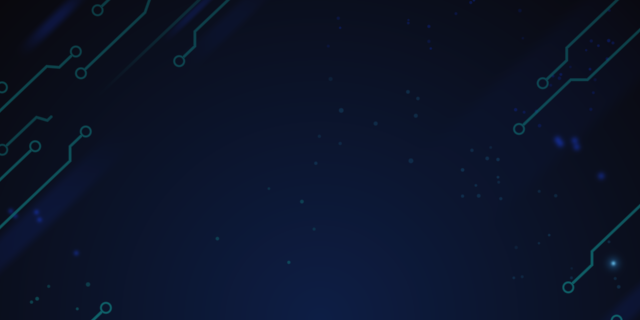
This background is drawn by a Shadertoy shader. Its source:

```glsl
const vec3 HORIZON = vec3(0.053, 0.118, 0.272);
const vec3 NIGHT = vec3(0.035, 0.032, 0.050);
const vec3 TEAL = vec3(0.06, 0.44, 0.46);
const vec3 BLUE = vec3(0.05, 0.15, 0.60);
const vec3 STEEL = vec3(0.08, 0.30, 0.44);
const vec2 DIAGONAL = vec2(1.0, 0.95);

float hash(vec2 p) {
    return fract(sin(dot(p, vec2(127.1, 311.7))) * 43758.5453);
}

float fill(float dist, float aa) {
    return 1.0 - smoothstep(-aa, aa, dist);
}

float segment(vec2 p, vec2 a, vec2 b) {
    vec2 ab = b - a;
    float h = clamp(dot(p - a, ab) / max(dot(ab, ab), 1e-6), 0.0, 1.0);
    return length(p - a - ab * h);
}

// Ring, diagonal leg, short kink, then a diagonal tail
float trace(vec2 p, vec2 ring, float leg, vec2 kink, float tail, float aa) {
    vec2 b = ring + DIAGONAL * leg;
    vec2 c = b + kink;
    vec2 d = c + DIAGONAL * tail;
    float path = min(segment(p, ring, b), min(segment(p, b, c), segment(p, c, d)));
    float r = length(p - ring);
    float wire = max(path - 0.0043, 0.016 - r);
    return fill(min(wire, abs(r - 0.0155) - 0.0031), aa);
}

// Straight band that fades out at both ends
float beam(vec2 p, vec2 a, vec2 b, float halfWidth, float soft) {
    vec2 ab = b - a;
    vec2 q = p - a;
    float h = dot(q, ab) / dot(ab, ab);
    float side = abs(q.x * ab.y - q.y * ab.x) / length(ab);
    float ends = smoothstep(0.0, 0.45, h) * (1.0 - smoothstep(0.55, 1.0, h));
    return fill(side - halfWidth, soft) * ends;
}

float glow(vec2 p, vec2 center, float radius) {
    vec2 q = (p - center) / radius;
    return exp(-dot(q, q));
}

// Random discs inside a box, with varied size and strength
float scatter(vec2 p, vec2 center, vec2 size, int count, float radius, float seed, float aa) {
    float sum = 0.0;
    for (int i = 0; i < count; i++) {
        vec2 key = vec2(float(i), seed);
        vec2 offset = vec2(hash(key), hash(key + 17.3)) - 0.5;
        float r = radius * mix(0.65, 1.1, hash(key + 31.7));
        float disc = fill(length(p - center - offset * size) - r, aa);
        sum = max(sum, disc * mix(0.45, 1.0, hash(key + 47.9)));
    }
    return sum;
}

void mainImage(out vec4 fragColor, in vec2 fragCoord) {
    vec2 p = fragCoord / iResolution.y;
    p.x += 1.0 - 0.5 * iResolution.x / iResolution.y;
    float aa = 1.0 / iResolution.y;

    // Radial dusk rising from the bottom centre
    vec3 color = mix(HORIZON, NIGHT, min(length(p - vec2(1.0, 0.0)) / 1.414, 1.0));

    // Diagonal light bands
    float bands = 0.15 * beam(p, vec2(-0.25, -0.03), vec2(0.42, 0.60), 0.038, 0.02);
    bands += 0.28 * beam(p, vec2(0.05, 0.82), vec2(0.29, 1.05), 0.017, 0.015);
    bands += 0.22 * beam(p, vec2(0.50, 0.86), vec2(0.72, 1.07), 0.010, 0.008);
    bands += 0.08 * beam(p, vec2(0.56, 0.78), vec2(0.88, 1.08), 0.026, 0.015);
    bands += 0.05 * beam(p, vec2(1.35, 0.34), vec2(2.20, 1.15), 0.150, 0.03);
    bands += 0.14 * beam(p, vec2(1.82, -0.10), vec2(2.15, 0.21), 0.030, 0.02);
    color += BLUE * bands;

    // Scattered particles
    float blueDots = scatter(p, vec2(1.78, 0.79), vec2(0.34, 0.40), 22, 0.0050, 3.0, aa);
    blueDots = max(blueDots, scatter(p, vec2(1.27, 0.92), vec2(0.50, 0.16), 11, 0.0045, 8.0, aa));
    color = mix(color, BLUE, 0.45 * blueDots);
    float steelDots = scatter(p, vec2(1.15, 0.62), vec2(0.34, 0.28), 10, 0.0068, 5.0, aa);
    steelDots = max(steelDots, scatter(p, vec2(1.50, 0.46), vec2(0.15, 0.16), 10, 0.0060, 11.0, aa));
    steelDots = max(steelDots, scatter(p, vec2(1.76, 0.24), vec2(0.40, 0.36), 13, 0.0052, 14.0, aa));
    color = mix(color, STEEL, 0.50 * steelDots);
    float tealDots = scatter(p, vec2(0.19, 0.07), vec2(0.22, 0.09), 5, 0.0065, 20.0, aa);
    tealDots = max(tealDots, scatter(p, vec2(0.72, 0.22), vec2(0.55, 0.40), 5, 0.0052, 23.0, aa));
    color = mix(color, TEAL, 0.65 * tealDots);

    // Soft blue lights on both sides
    for (int i = 0; i < 5; i++) {
        vec2 key = vec2(float(i), 41.0);
        vec2 jitter = vec2(hash(key), hash(key + 9.1));
        color += BLUE * 0.40 * glow(p, vec2(0.03, 0.14) + jitter * vec2(0.21, 0.30), 0.009);
        color += BLUE * 0.45 * glow(p, vec2(1.74, 0.39) + jitter * vec2(0.14, 0.26), 0.012);
    }
    vec2 spark = vec2(1.917, 0.177);
    color += STEEL * 0.55 * glow(p, spark, 0.020) + vec3(0.25, 0.42, 0.45) * glow(p, spark, 0.007);

    // Circuit traces on the left
    vec2 none = vec2(0.0);
    float wires = trace(p, vec2(0.305, 0.968), 0.06, none, 0.0, aa);
    wires = max(wires, trace(p, vec2(0.253, 0.771), 0.20, vec2(0.016, 0.045), 0.02, aa));
    wires = max(wires, trace(p, vec2(0.237, 0.839), -0.052, vec2(-0.039, 0.003), -0.17, aa));
    wires = max(wires, trace(p, vec2(0.560, 0.809), 0.049, vec2(0.0, 0.046), 0.14, aa));
    wires = max(wires, trace(p, vec2(0.006, 0.727), -0.05, none, 0.0, aa));
    wires = max(wires, 0.8 * trace(p, vec2(0.007, 0.532), 0.107, vec2(0.034, -0.010), 0.012, aa));
    wires = max(wires, trace(p, vec2(0.110, 0.543), -0.14, none, 0.0, aa));
    wires = max(wires, trace(p, vec2(0.268, 0.589), -0.049, vec2(0.0, -0.045), -0.25, aa));
    wires = max(wires, trace(p, vec2(0.331, 0.038), -0.07, none, 0.0, aa));
    wires = max(wires, 0.6 * beam(p, vec2(0.285, 0.68), vec2(0.965, 1.326), 0.0045, aa));

    // Circuit traces on the right
    wires = max(wires, trace(p, vec2(1.696, 0.740), 0.075, vec2(0.0, 0.039), 0.20, aa));
    wires = max(wires, trace(p, vec2(1.622, 0.597), 0.162, vec2(0.052, 0.0), 0.20, aa));
    wires = max(wires, trace(p, vec2(1.776, 0.102), 0.074, vec2(0.0, 0.042), 0.20, aa));
    wires = max(wires, trace(p, vec2(1.927, -0.002), -0.05, none, 0.0, aa));
    color = mix(color, TEAL, wires * mix(0.86, 0.48, clamp(p.y, 0.0, 1.0)));

    fragColor = vec4(color, 1.0);
}
```
